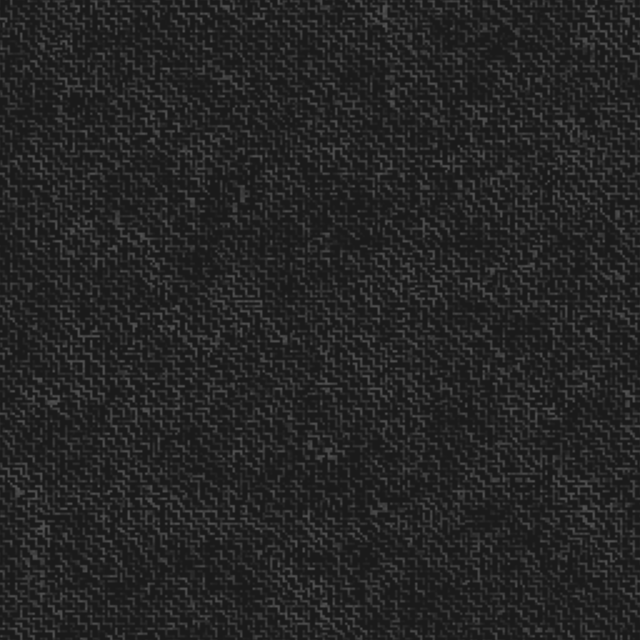
Reproduce this texture procedurally as a WebGL 2 fragment shader.

```glsl
#version 300 es
precision highp float;
// Dark denim: small hooked twill stitches on a near-black ground, unevenly worn.

#define CELLS 256.0            // fine cells across the canvas height
#define PITCH vec2(2.5, 2.4)   // cells between neighbouring threads
#define WARP 2.0               // sideways drift of the threads, in cells
#define WARP_SIZE 10.0         // extent of one drift, in cells
#define PATCH_SIZE 16.0        // extent of a wear patch, in cells
#define GRAIN 0.75             // share of stitch-to-stitch variation in the wear
#define WEAR_GAIN 1.4          // contrast of the wear
#define WEAR_CUT 0.14          // amount of thread lost in the ground
#define SLIPS 0.06             // share of links that break the twill order
#define THINNING 1.2           // narrows the soft flanks of the stitches
#define GROUND vec3(0.101)
#define THREAD vec3(0.315)

uniform vec2 u_resolution;
out vec4 fragColor;

float hash(vec2 p) {
    uvec2 q = uvec2(ivec2(p)) * uvec2(1597u, 51749u);
    uint n = (q.x ^ q.y) * 40503u;
    n = (n ^ (n >> 15)) * 73939133u;
    n = (n ^ (n >> 13)) * 19349663u;
    return float((n ^ (n >> 16)) & 65535u) / 65535.0;
}

float valueNoise(vec2 p) {
    vec2 cell = floor(p);
    vec2 w = smoothstep(0.0, 1.0, p - cell);
    float low = mix(hash(cell), hash(cell + vec2(1, 0)), w.x);
    float high = mix(hash(cell + vec2(0, 1)), hash(cell + vec2(1, 1)), w.x);
    return mix(low, high, w.y);
}

// Thread brightness: soft patches plus a tone shared by each hooked stitch
float wear(vec2 cell, vec2 hook) {
    float grain = mix(hash(hook + 300.0), hash(cell + 500.0), 0.35);
    float patches = valueNoise(cell / PATCH_SIZE + 40.0);
    return clamp(mix(patches, grain, GRAIN) * WEAR_GAIN - WEAR_CUT, 0.0, 1.0);
}

// Stairs descending to the right on a drifting lattice of nodes and links
float stitch(vec2 cell) {
    vec2 drift = vec2(valueNoise(cell / WARP_SIZE + 120.0),
                      valueNoise(cell / WARP_SIZE + 210.0));
    vec2 lattice = (cell + WARP * drift) / PITCH + 0.01;
    vec2 node = floor(lattice);
    vec2 between = step(1.0 / PITCH + 0.01, lattice - node);
    float slip = step(hash(node + between * 50.0 + 700.0), SLIPS);
    float linked = 1.0 - mod(node.x + node.y + slip, 2.0);
    float lit = mix(1.0, linked, max(between.x, between.y));
    return lit * (1.0 - between.x * between.y) * wear(cell, node + between);
}

void main() {
    // Blend the four nearest cells for soft stitch edges
    vec2 p = gl_FragCoord.xy / u_resolution.y * CELLS + 0.5;
    vec2 cell = floor(p);
    vec2 w = smoothstep(0.0, 1.0, p - cell);
    float low = mix(stitch(cell), stitch(cell + vec2(1, 0)), w.x);
    float high = mix(stitch(cell + vec2(0, 1)), stitch(cell + vec2(1, 1)), w.x);
    float thread = pow(mix(low, high, w.y), THINNING);
    fragColor = vec4(mix(GROUND, THREAD, thread), 1.0);
}
```
